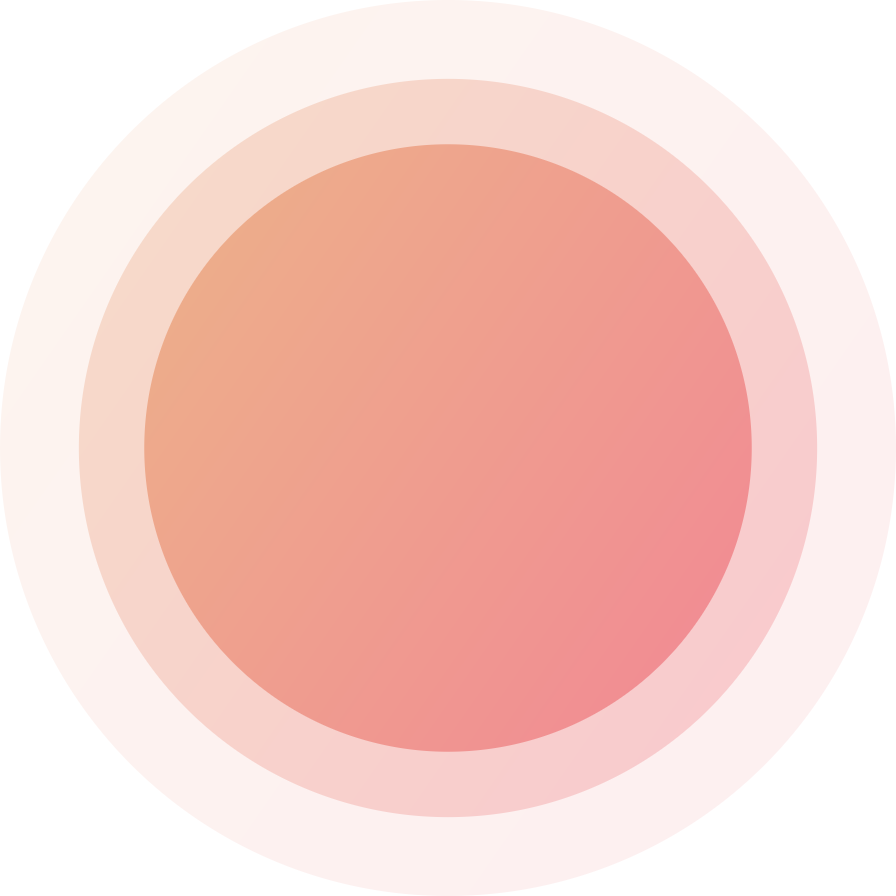
Write a Shadertoy shader that draws this background.

```glsl
// Three concentric discs with a diagonal apricot-to-rose gradient on white.

const vec3 WHITE   = vec3(1.0);
const vec3 APRICOT = vec3(0.930, 0.675, 0.545);
const vec3 ROSE    = vec3(0.945, 0.555, 0.575);
const vec2 GRADIENT_DIR = vec2(0.82, -0.57);

// Soft-edged coverage of a disc centred at the origin
float discCoverage(vec2 p, float radius, float pixel) {
    return clamp(0.5 + (radius - length(p)) / pixel, 0.0, 1.0);
}

// Gradient spanning the disc, faded towards white by strength
vec3 discColor(vec2 p, float radius, float strength) {
    float t = 0.5 + 0.5 * dot(p, GRADIENT_DIR) / radius;
    return mix(WHITE, mix(APRICOT, ROSE, clamp(t, 0.0, 1.0)), strength);
}

vec3 paintDisc(vec3 under, vec2 p, float radius, float strength, float pixel) {
    return mix(under, discColor(p, radius, strength), discCoverage(p, radius, pixel));
}

void mainImage(out vec4 fragColor, in vec2 fragCoord) {
    float size = min(iResolution.x, iResolution.y);
    vec2 p = (fragCoord - 0.5 * iResolution.xy) / size;
    float pixel = 1.0 / size;

    // Outer halo, middle ring, solid core
    vec3 color = WHITE;
    color = paintDisc(color, p, 0.500, 0.135, pixel);
    color = paintDisc(color, p, 0.412, 0.460, pixel);
    color = paintDisc(color, p, 0.339, 1.000, pixel);

    fragColor = vec4(color, 1.0);
}
```
